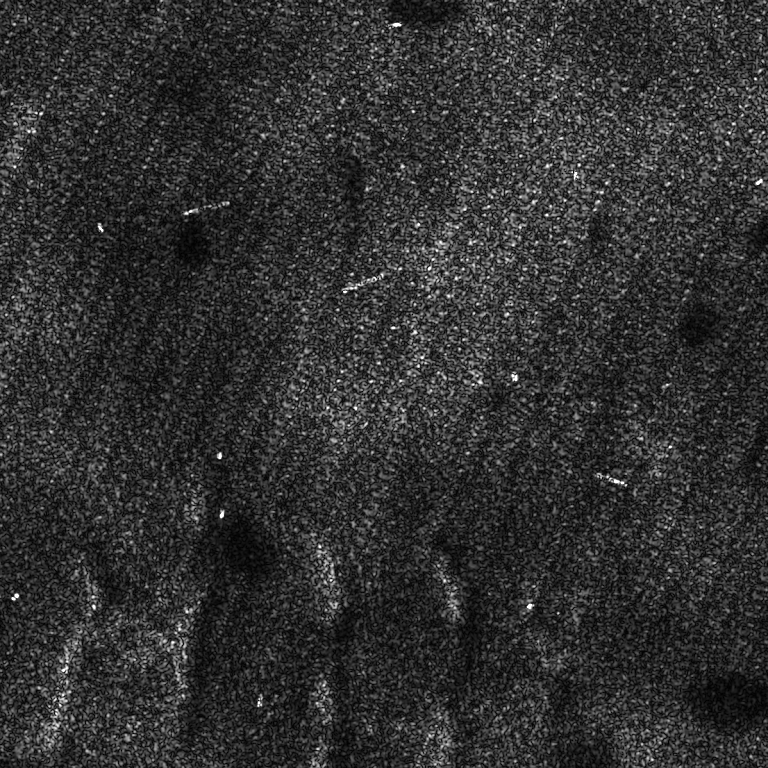
Give the GLSL for this texture, as a WebGL 2 fragment shader.

```glsl
#version 300 es
precision highp float;
// Radar-like terrain: fine grey speckle over mottled ground, dark hollows, pale veins and rare glints.

uniform vec2 u_resolution;
out vec4 fragColor;

float hash(vec2 p) {
    return fract(sin(dot(p, vec2(127.1, 311.7))) * 43758.5453);
}

float noise(vec2 p) {
    vec2 i = floor(p), f = fract(p);
    f = f * f * (3.0 - 2.0 * f);
    return mix(mix(hash(i), hash(i + vec2(1, 0)), f.x),
               mix(hash(i + vec2(0, 1)), hash(i + vec2(1, 1)), f.x), f.y);
}

float fbm(vec2 p) {
    float sum = 0.0, amplitude = 0.5;
    for (int i = 0; i < 5; i++) {
        sum += amplitude * noise(p);
        p = mat2(1.6, 1.2, -1.2, 1.6) * p + 7.3;
        amplitude *= 0.55;
    }
    return sum;
}

// Pair of independent normal values for one cell
vec2 gaussianPair(vec2 cell) {
    float radius = sqrt(-2.0 * log(max(hash(cell + 0.37), 1e-4)));
    float angle = 6.2832 * hash(cell + 91.7);
    return radius * vec2(cos(angle), sin(angle));
}

// Length of a smoothed complex normal field, which is Rayleigh distributed
float speckle(vec2 p) {
    vec2 cell = floor(p), sum = vec2(0.0);
    float power = 0.0;
    for (int y = -1; y <= 1; y++) {
        for (int x = -1; x <= 1; x++) {
            vec2 id = cell + vec2(x, y);
            vec2 d = p - id - 0.5;
            float w = exp(-1.2 * dot(d, d));
            sum += w * gaussianPair(id);
            power += w * w;
        }
    }
    return length(sum) * inversesqrt(power);
}

// Sparse short strokes at random angles
float glints(vec2 p) {
    float light = 0.0;
    vec2 cell = floor(p * 9.0);
    for (int y = -1; y <= 1; y++) {
        for (int x = -1; x <= 1; x++) {
            vec2 id = cell + vec2(x, y);
            float present = step(0.87, hash(id + 5.2));
            vec2 center = (id + vec2(hash(id + 1.3), hash(id + 2.9))) / 9.0;
            float angle = 3.1416 * hash(id + 8.4);
            float halfLength = mix(0.002, 0.034, pow(hash(id + 3.6), 2.0));
            vec2 axis = vec2(cos(angle), sin(angle));
            vec2 d = p - center;
            d -= axis * clamp(dot(d, axis), -halfLength, halfLength);
            float strength = mix(3.5, 1.3, halfLength / 0.034);
            light += present * strength * (1.0 - smoothstep(0.001, 0.0045, length(d)));
        }
    }
    return light;
}

// Winding pale lines in the lower left, each with a shadow at its side
float veins(vec2 p) {
    float sum = 0.0;
    for (int i = 0; i < 4; i++) {
        float k = float(i);
        float bend = 0.16 * (noise(vec2(k * 9.1, p.y * 5.0)) - 0.5)
                   + 0.03 * (noise(vec2(k * 4.7, p.y * 22.0)) - 0.5);
        float d = p.x - 0.15 - 0.13 * k - bend;
        float top = 0.27 + 0.15 * hash(vec2(k, 6.0));
        float fade = 1.0 - smoothstep(top - 0.12, top + 0.03, p.y);
        float patches = smoothstep(0.2, 0.75, noise(p * 24.0 + k * 13.0));
        float line = exp(-d * d / 0.00007) + 0.35 * exp(-d * d / 0.0008);
        float shadow = exp(-pow((d - 0.026) / 0.013, 2.0));
        sum += fade * (0.95 * line * patches - 0.3 * shadow);
    }
    return sum;
}

void main() {
    vec2 p = gl_FragCoord.xy / u_resolution;

    // Mottled ground, a little paler to the left
    float gain = exp(1.7 * (fbm(p * 4.0 + 3.1) - 0.52)) * mix(1.1, 0.94, p.x);

    // Dark hollows, taller than wide
    vec2 warped = p + 0.03 * vec2(noise(p * 18.0), noise(p * 18.0 + 40.0));
    float hollow = smoothstep(0.74, 0.95, noise(warped * vec2(15.0, 10.0) + 21.0));
    gain *= 1.0 - 0.6 * hollow;

    // Loose pale clusters and small sparkles
    float region = smoothstep(0.5, 0.85, noise(p * 6.0 + 57.0));
    gain += 0.6 * region * smoothstep(0.55, 0.95, noise(p * vec2(48.0, 36.0)));
    gain += 0.8 * region * smoothstep(0.8, 0.97, noise(p * 110.0 + 9.0));

    gain = max(gain + veins(p), 0.25) + glints(p);

    float grey = 0.157 * gain * speckle(p * 430.0);
    fragColor = vec4(vec3(min(grey, 1.0)), 1.0);
}
```
